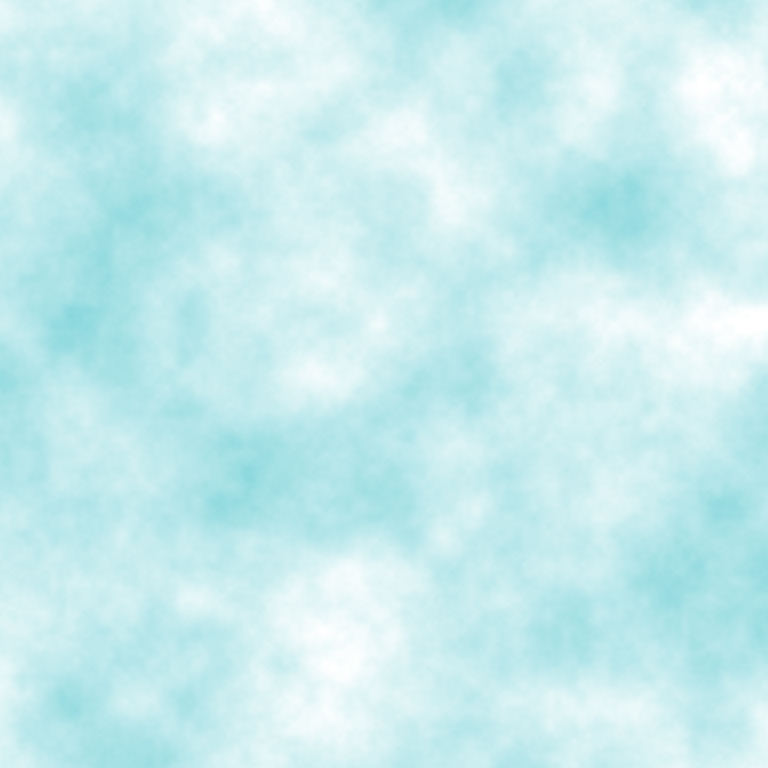
Reproduce this texture procedurally as a WebGL 1 fragment shader.

```glsl
precision highp float;

// Soft turquoise sky with hazy white cloud patches.
// Octaves of smoothed lattice noise are summed, each twice as fine and
// somewhat weaker, and the sum blends a deep aqua towards white.

uniform vec2 u_resolution;

const vec3 AQUA = vec3(0.50, 0.832, 0.855);
const vec3 CLOUD = vec3(1.0);
const float BASE_CELLS = 6.0;     // coarsest noise cells across the canvas
const int OCTAVES = 6;
const float GAIN = 0.6;           // strength of each octave against the last
const float COVER = 0.56;         // mean share of white
const float CONTRAST = 1.38;
const vec2 OCTAVE_SHIFT = vec2(17.3, 41.7);

float hash(vec2 p) {
  vec3 q = fract(p.xyx * 0.1031);
  q += dot(q, q.yzx + 33.33);
  return fract((q.x + q.y) * q.z);
}

// Random lattice values joined by smooth curves
float latticeNoise(vec2 p) {
  vec2 cell = floor(p);
  vec2 f = fract(p);
  vec2 blend = f * f * (3.0 - 2.0 * f);
  float low = mix(hash(cell), hash(cell + vec2(1.0, 0.0)), blend.x);
  float high = mix(hash(cell + vec2(0.0, 1.0)), hash(cell + 1.0), blend.x);
  return mix(low, high, blend.y);
}

// Layered noise, normalised to 0..1
float cloudDensity(vec2 p) {
  float sum = 0.0;
  float total = 0.0;
  float strength = 1.0;
  for (int i = 0; i < OCTAVES; i++) {
    sum += strength * latticeNoise(p);
    total += strength;
    strength *= GAIN;
    p = p * 2.0 + OCTAVE_SHIFT;
  }
  return sum / total;
}

void main() {
  vec2 uv = gl_FragCoord.xy / min(u_resolution.x, u_resolution.y);
  float density = cloudDensity(uv * BASE_CELLS + OCTAVE_SHIFT);
  float white = clamp(COVER + (density - 0.5) * CONTRAST, 0.0, 1.0);
  gl_FragColor = vec4(mix(AQUA, CLOUD, white), 1.0);
}
```
